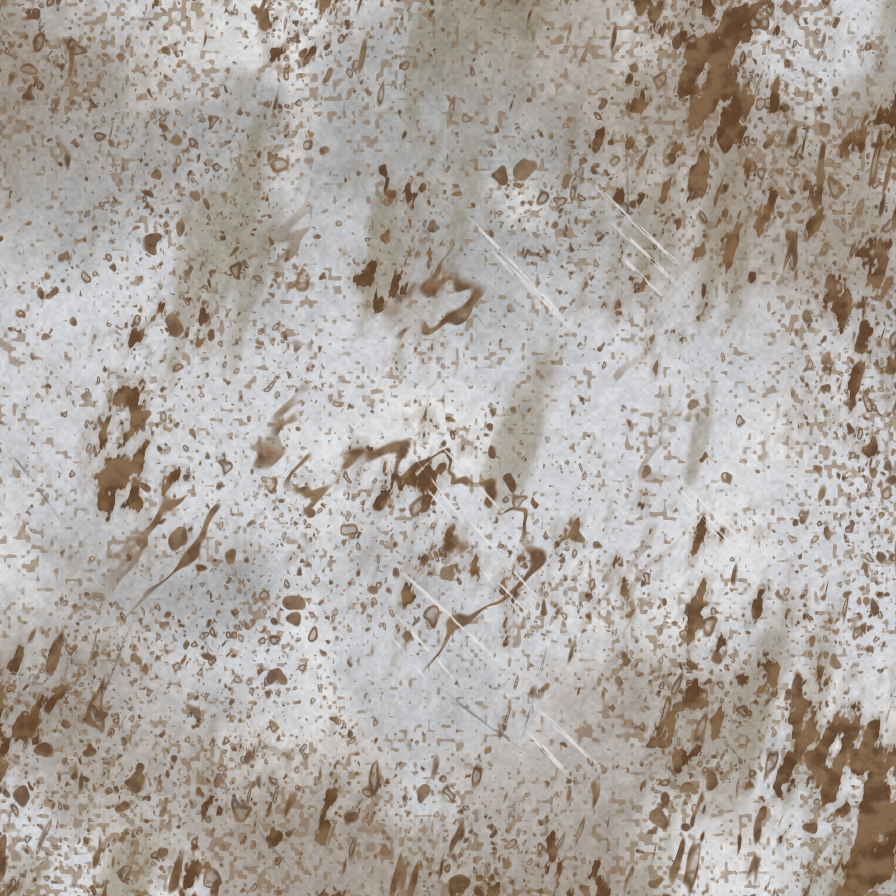
Write a Shadertoy shader that draws this texture.

```glsl
// Weathered pale metal sheet with rust patches, pitting, drips, veins and scratches.

const vec3 PALE      = vec3(0.815, 0.820, 0.835);
const vec3 GREY      = vec3(0.665, 0.668, 0.670);
const vec3 WHITE     = vec3(0.890, 0.890, 0.890);
const vec3 HAZE      = vec3(0.600, 0.555, 0.505);
const vec3 OLIVE     = vec3(0.540, 0.500, 0.410);
const vec3 RUST      = vec3(0.490, 0.370, 0.250);
const vec3 DARK_RUST = vec3(0.330, 0.210, 0.115);
const vec3 GOUGE     = vec3(0.430, 0.430, 0.430);
const float EDGE = 0.0014;        // softness of spot outlines
const float VEIN_ANGLE = 0.75;
const float SCRATCH_ANGLE = -0.87;
const int SCRATCHES = 28;

float hash(vec2 p) {
    vec3 q = fract(vec3(p.xyx) * 0.1031);
    q += dot(q, q.yzx + 33.33);
    return fract((q.x + q.y) * q.z);
}

float noise(vec2 p) {
    vec2 i = floor(p), f = fract(p);
    f = f * f * (3.0 - 2.0 * f);
    return mix(mix(hash(i), hash(i + vec2(1, 0)), f.x),
               mix(hash(i + vec2(0, 1)), hash(i + vec2(1, 1)), f.x), f.y);
}

float fbm(vec2 p) {
    float sum = 0.0, amp = 0.533;
    for (int i = 0; i < 4; i++) {
        sum += amp * noise(p);
        p = mat2(0.8, 0.6, -0.6, 0.8) * p * 2.03 + 17.3;
        amp *= 0.5;
    }
    return sum;
}

// Like fbm, but without rotation, so stretched coordinates keep their direction.
float grainFbm(vec2 p) {
    return 0.53 * noise(p) + 0.27 * noise(p * 2.1 + 5.7)
         + 0.13 * noise(p * 4.3 + 11.2) + 0.07 * noise(p * 8.7 + 3.1);
}

// Scattered irregular pits, some of them hollow rings.
float spots(vec2 p, float cells, vec2 aspect, float density, float seed) {
    vec2 q = p * cells * aspect + seed;
    q += 0.45 * (vec2(noise(q * 2.3), noise(q * 2.3 + 40.0)) - 0.5);
    float cover = 0.0, soft = EDGE * cells;
    for (int y = -1; y <= 1; y++)
    for (int x = -1; x <= 1; x++) {
        vec2 id = floor(q) + vec2(x, y);
        vec2 centre = id + vec2(hash(id + 3.1), hash(id + 71.7));
        float pick = hash(id + 19.4);
        float present = smoothstep(pick, pick + 0.1, density);
        float size = hash(id + 53.9);
        float r = mix(0.07, 0.34, size * size * size) * present;
        float d = length(q - centre);
        float disc = 1.0 - smoothstep(r - soft, r + soft, d);
        float hollow = step(0.55, hash(id + 7.7)) * (1.0 - smoothstep(r * 0.35, r * 0.75 + 0.001, d));
        cover = max(cover, present * disc * (1.0 - 0.65 * hollow));
    }
    return cover;
}

// Bundles of fine scratches: x holds bright ones, y holds dark ones.
vec2 scratches(vec2 p) {
    vec2 cover = vec2(0.0);
    for (int i = 0; i < SCRATCHES; i++) {
        float k = float(i), bundle = floor(k / 4.0);
        bool dark = i % 4 == 3;
        vec2 rnd = vec2(hash(vec2(k, 2.0)), hash(vec2(k, 8.0)));
        vec2 centre = vec2(0.40, 0.15) + vec2(0.4, 0.65) * vec2(hash(vec2(bundle, 31.0)), hash(vec2(bundle, 47.0)));
        centre += 0.07 * (rnd - 0.5);
        if (dark) centre = vec2(hash(vec2(k, 61.0)), hash(vec2(k, 77.0)));
        float angle = dark ? rnd.x * 3.14 : SCRATCH_ANGLE + 0.25 * (rnd.x - 0.5);
        vec2 dir = vec2(cos(angle), sin(angle)), v = p - centre;
        float along = dot(v, dir);
        float across = dot(v, vec2(-dir.y, dir.x)) + (dark ? 2.0 : 0.3) * (rnd.y - 0.5) * along * along;
        float reach = mix(0.03, 0.10, rnd.y);
        float width = mix(0.0008, 0.0026, rnd.x * rnd.x);
        float line = (1.0 - smoothstep(width * 0.4, width + 0.0008, abs(across)))
                   * (1.0 - smoothstep(0.5, 1.0, abs(along) / reach));
        line *= smoothstep(0.2, 0.6, noise(vec2(along * 70.0, across * 500.0) + k * 9.0));
        if (dark) cover.y = max(cover.y, line); else cover.x = max(cover.x, line);
    }
    return cover;
}

void mainImage(out vec4 fragColor, in vec2 fragCoord) {
    vec2 p = fragCoord / iResolution.y;
    vec2 lean = vec2(p.x - 0.22 * p.y, p.y);

    // Wear grows outward from the cleaner centre.
    float wear = length((p - vec2(0.50, 0.50)) * vec2(0.8, 1.1)) + 0.5 * (fbm(p * 4.0 + 8.0) - 0.5);
    wear = smoothstep(0.20, 0.55, wear);
    wear *= 1.0 - 0.8 * exp(-45.0 * dot(p - vec2(0.48, 0.86), p - vec2(0.48, 0.86)));

    // Cloudy bare metal, bright patches, brown haze and upright olive smears.
    float cloud = fbm(p * 3.5 + 2.0) + 0.25 * (fbm(p * 15.0) - 0.5);
    vec3 col = mix(GREY, PALE, smoothstep(0.27, 0.63, cloud));
    col = mix(col, WHITE, 0.7 * smoothstep(0.58, 0.76, fbm(p * 6.0 + 31.0)));
    col = mix(col, HAZE, 0.75 * wear * smoothstep(0.36, 0.68, fbm(p * vec2(6.5, 5.0) + 55.0)));
    col = mix(col, OLIVE, 0.55 * smoothstep(0.62, 0.80, grainFbm(lean * vec2(15.0, 4.0) + 12.0)));

    // Fine grain and dusty speckle.
    col += 0.07 * (noise(p * 260.0) - 0.5) + 0.05 * (noise(p * 110.0) - 0.5);
    float speckle = 0.6 * noise(p * 190.0) + 0.4 * fbm(p * 38.0) + 0.07 * wear;
    col = mix(col, RUST, 0.5 * smoothstep(0.63, 0.78, speckle));

    // Crisp rust flakes gathered in clumps, with a soft stain around them.
    float clump = fbm(p * vec2(6.5, 5.0) + 90.0);
    float flake = 0.6 * grainFbm(lean * vec2(58.0, 32.0)) + 0.65 * clump + 0.09 * wear;
    col = mix(col, HAZE, 0.4 * smoothstep(0.70, 0.84, flake));
    float rust = smoothstep(0.825, 0.865, flake);

    // Pits of several sizes and leaning drips.
    float pitting = 0.15 + 0.6 * smoothstep(0.35, 0.65, fbm(p * 5.0 + 70.0));
    float pits = 0.0;
    for (int i = 0; i < 3; i++) {
        float k = float(i);
        pits = max(pits, spots(p, 34.0 * pow(1.8, k), vec2(1.0, 0.85), pitting, 13.0 * k));
    }
    float drips = spots(lean, 52.0, vec2(1.0, 0.27), 0.65 * wear, 101.0);

    // Broken diagonal veins across the middle.
    vec2 axis = vec2(cos(VEIN_ANGLE), sin(VEIN_ANGLE));
    vec2 q = vec2(dot(p, axis), dot(p, vec2(-axis.y, axis.x)));
    float ridge = abs(fbm(q * vec2(5.0, 12.0) + 24.0) - 0.5);
    vec2 fromMiddle = p - vec2(0.42, 0.46);
    float veinZone = exp(-13.0 * dot(fromMiddle, fromMiddle)) * smoothstep(0.36, 0.56, fbm(p * 7.0 + 4.0));
    float veinWidth = 0.045 * noise(p * 38.0 + 6.0);
    float veins = (1.0 - smoothstep(veinWidth * 0.5, veinWidth + 0.008, ridge)) * smoothstep(0.15, 0.5, veinZone);

    // Corrosion colour varies from tan to nearly black brown.
    float corrosion = max(max(0.85 * rust, 0.75 * pits), max(0.8 * drips, 0.8 * veins));
    vec3 rustColour = mix(RUST, DARK_RUST, smoothstep(0.3, 0.7, fbm(p * 60.0 + 15.0)));
    col = mix(col, rustColour, corrosion);

    vec2 scratch = scratches(p);
    col = mix(col, GOUGE, 0.6 * scratch.y);
    col = mix(col, WHITE, 0.8 * scratch.x);
    fragColor = vec4(clamp(col, 0.0, 1.0), 1.0);
}
```
